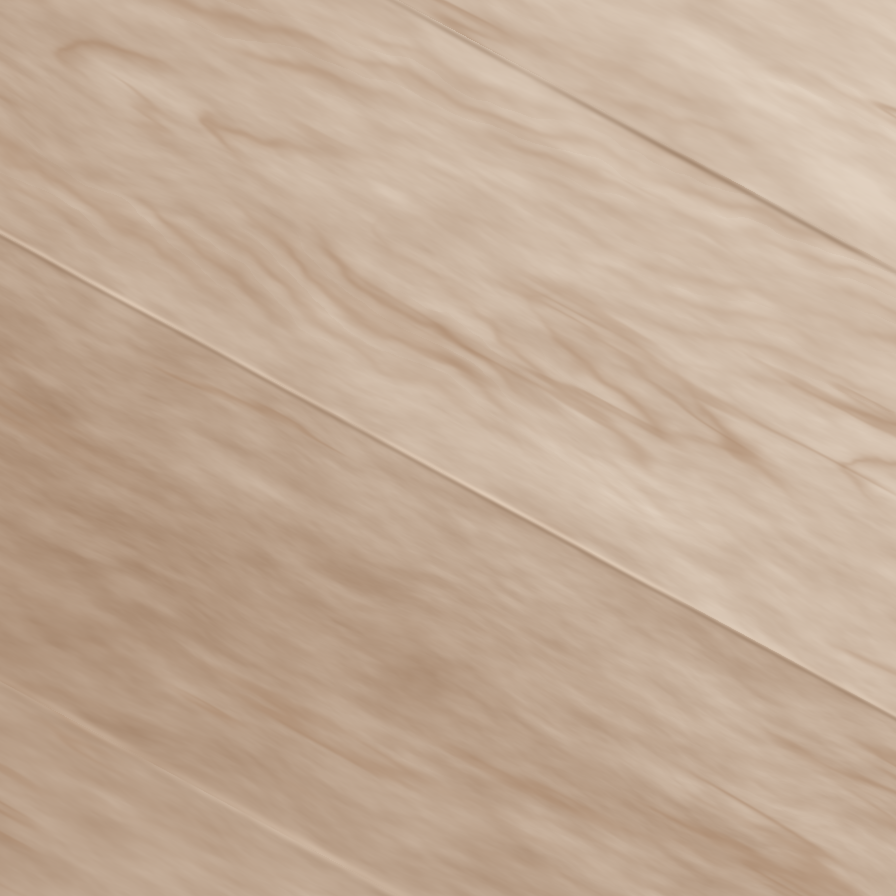
Give the GLSL for this texture, as a Shadertoy shader.

```glsl
// Pale oak floorboards laid diagonally, with mottled grain, arched rings and fine bevelled seams.

const vec2 GRAIN_DIR = vec2(0.880, -0.475);
const vec2 CROSS_DIR = vec2(0.475, 0.880);
const float BOARD_WIDTH = 0.44;
const float FIRST_SEAM = 0.211;

const vec3 DARK_OAK = vec3(0.645, 0.525, 0.428);
const vec3 PALE_OAK = vec3(0.865, 0.797, 0.728);
const vec3 RING_BROWN = vec3(0.65, 0.505, 0.39);
const vec3 SEAM_BROWN = vec3(0.53, 0.41, 0.31);
const vec3 BEVEL_LIGHT = vec3(0.90, 0.82, 0.74);

float hash(vec2 p) {
    vec3 q = fract(vec3(p.xyx) * 0.1031);
    q += dot(q, q.yzx + 33.33);
    return fract((q.x + q.y) * q.z);
}

float noise(vec2 p) {
    vec2 i = floor(p), f = fract(p);
    f = f * f * f * (f * (f * 6.0 - 15.0) + 10.0);
    float low = mix(hash(i), hash(i + vec2(1.0, 0.0)), f.x);
    float high = mix(hash(i + vec2(0.0, 1.0)), hash(i + vec2(1.0, 1.0)), f.x);
    return mix(low, high, f.y);
}

float fbm(vec2 p) {
    float sum = 0.0, weight = 0.5;
    for (int i = 0; i < 4; i++) {
        sum += weight * noise(p);
        p = p * 2.03 + vec2(17.3, 9.1);
        weight *= 0.5;
    }
    return sum / 0.9375;
}

// Soft line with a bell-shaped profile
float softLine(float dist, float width) {
    return exp(-dist * dist / (width * width));
}

// Arched growth rings; g.x runs along the board, g.y across from the arch axis
float growthRings(vec2 g, float seed) {
    const float spacing = 0.20;
    vec2 wobble = vec2(fbm(g * vec2(8.0, 20.0) + seed),
                       fbm(g * vec2(7.0, 10.0) + seed + 31.0)) - 0.5;
    float v = g.y + 0.045 * wobble.y;
    float a = abs(v), reach = 1.0 + 9.0 * a;
    float field = g.x + 0.10 * wobble.x - 80.0 * v * v / reach;
    float slope = 80.0 * a * (2.0 + 9.0 * a) / (reach * reach);
    float phase = (field - 0.01) / spacing;
    float dist = (fract(phase + 0.5) - 0.5) * spacing / sqrt(1.0 + slope * slope);
    float strength = 0.15 + 0.85 * smoothstep(0.25, 0.75, noise(g * vec2(3.0, 20.0) + seed + 7.0));
    float profile = 0.45 * softLine(dist, 0.0045) + 0.45 * softLine(dist - 0.004, 0.012);
    return strength * profile * mix(1.0, 0.55, smoothstep(0.06, 0.22, a));
}

// Long thin brown veins where a stretched noise crosses its middle value
float veins(vec2 g, float seed) {
    float level = fbm(g * vec2(1.8, 17.0) + seed + 3.0) - 0.5;
    float strength = smoothstep(0.40, 0.75, noise(g * vec2(4.0, 13.0) + seed + 19.0));
    return strength * softLine(level, 0.035);
}

// Mottled streaks of several sizes along the board, centred on zero
float streaks(vec2 g, float seed, float sharpness) {
    vec2 q = g + vec2(0.0, 0.02 * (noise(g * vec2(6.0, 8.0) + seed) - 0.5));
    float broad = fbm(q * vec2(3.5, 14.0) + seed) - 0.5;
    float middle = fbm(q * vec2(10.0, 46.0) + seed + 5.0) - 0.5;
    float flecks = fbm(q * vec2(26.0, 105.0) + seed + 11.0) - 0.5;
    return 0.36 * broad + 0.40 * middle + mix(0.14, 0.30, sharpness) * flecks;
}

// Brightness of each board, blended over a hairline at the seams
float boardTone(float across, float pixel) {
    float tone = 0.62;
    tone = mix(tone, 0.45, smoothstep(-pixel, pixel, across - FIRST_SEAM));
    tone = mix(tone, 0.69, smoothstep(-pixel, pixel, across - FIRST_SEAM - BOARD_WIDTH));
    return mix(tone, 0.71, smoothstep(-pixel, pixel, across - FIRST_SEAM - 2.0 * BOARD_WIDTH));
}

// Shadow gap and lit bevel at one seam
vec3 drawSeam(vec3 color, float dist, float width, float shadow, float bevel) {
    color = mix(color, SEAM_BROWN, shadow * softLine(dist + width, width));
    return mix(color, BEVEL_LIGHT, bevel * softLine(dist - 0.4 * width, width));
}

void mainImage(out vec4 fragColor, in vec2 fragCoord) {
    vec2 uv = fragCoord / iResolution.xy;
    float pixel = 1.0 / iResolution.y;
    vec2 g = vec2(dot(uv, GRAIN_DIR), dot(uv, CROSS_DIR));
    float boardId = floor((g.y - FIRST_SEAM) / BOARD_WIDTH);
    float seed = 13.7 * (boardId + 3.0);
    float axis = FIRST_SEAM + (boardId + 0.5) * BOARD_WIDTH;

    // Light falls from the upper right; detail softens away from the middle seam
    float arched = 1.0 - step(0.5, abs(boardId - 1.0));
    float sharpness = 1.0 - smoothstep(0.15, 0.55, abs(g.y - 0.651));
    float tone = boardTone(g.y, pixel);
    tone += 0.36 * (uv.x - 0.5) + 0.12 * (uv.y - 0.5);
    tone += streaks(g, seed, sharpness) * mix(1.0, 0.85, arched);
    vec3 color = mix(DARK_OAK, PALE_OAK, clamp(tone, 0.0, 1.08));

    // The arch lies centred on one board and off to the side on the others
    float axisShift = mix(0.26, 0.0, arched);
    float rings = growthRings(vec2(g.x, g.y - axis + axisShift), seed);
    color = mix(color, RING_BROWN, rings * mix(0.22, 0.55, arched));
    color = mix(color, RING_BROWN, veins(g, seed) * mix(0.42, 0.30, arched));

    // Seams: faint lit edge, bright bevel, then thin brown gap
    float wear = 0.45 + 0.9 * noise(vec2(g.x * 11.0, 4.0));
    float fade = smoothstep(1.0, 0.55, uv.x);
    float seamDist = g.y - FIRST_SEAM + 0.0015 * (noise(vec2(g.x * 9.0, 2.0)) - 0.5);
    color = drawSeam(color, seamDist, 0.0060, 0.10, 0.34 * wear);
    color = drawSeam(color, seamDist - BOARD_WIDTH, 0.0028, 0.38, wear * mix(0.35, 0.62, fade));
    color = drawSeam(color, seamDist - 2.0 * BOARD_WIDTH, 0.0034, 0.42 * wear, 0.08);

    fragColor = vec4(color, 1.0);
}
```
